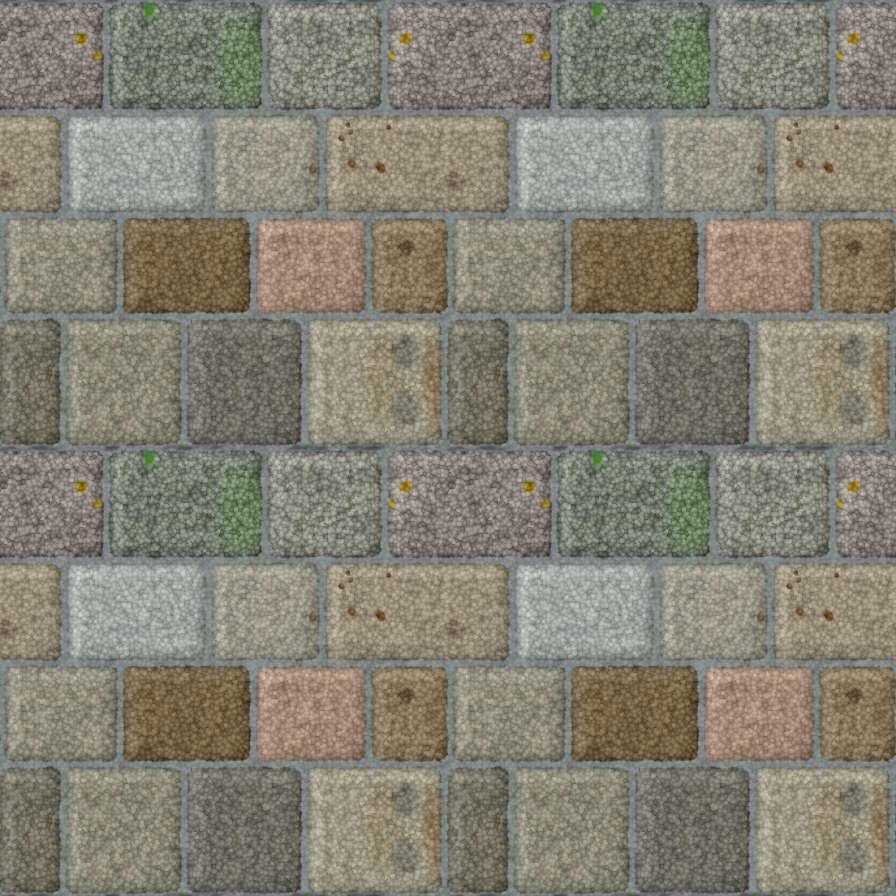
A three.js fragment shader for this texture:

```glsl
// Weathered stone block wall: four uneven courses, tiled twice across and twice down.
varying vec2 vUv;

const float TAU = 6.28318;

vec2 hash2(vec2 p) {
  return fract(sin(vec2(dot(p, vec2(127.1, 311.7)), dot(p, vec2(269.5, 183.3)))) * 43758.5);
}

// Cellular grain that wraps with the tile: x = distance to seed, y = random tone
vec2 grain(vec2 q, float cells) {
  vec2 p = q * cells, base = floor(p);
  vec2 nearest = vec2(9.0, 0.0);
  for (int j = -1; j <= 1; j++) {
    for (int i = -1; i <= 1; i++) {
      vec2 cell = base + vec2(float(i), float(j));
      vec2 seed = hash2(mod(cell, cells));
      float d = length(cell + seed - p);
      if (d < nearest.x) nearest = vec2(d, fract(seed.x * 7.3 + seed.y * 3.1));
    }
  }
  return nearest;
}

// Layered sines with whole frequencies, so the stains wrap too
float mottle(vec2 q) {
  vec2 a = q * TAU;
  float s = sin(5.0 * a.x + 3.0 * a.y + 1.7 * sin(4.0 * a.y - 2.0 * a.x));
  s += 0.7 * sin(9.0 * a.y - 7.0 * a.x + 2.0 * sin(6.0 * a.x + a.y));
  s += 0.5 * sin(17.0 * a.x + 13.0 * a.y + 2.0 * sin(11.0 * a.y));
  return s / 2.2;
}

// Soft-edged ellipse, wrapped across the tile
float spot(vec2 q, vec2 center, vec2 radius) {
  vec2 d = fract(q - center + 0.5) - 0.5;
  return 1.0 - smoothstep(0.55, 1.15, length(d / radius));
}

// Top and bottom of a course, left joints of its blocks and their colours
void course(float y, out vec2 span, out vec4 joint, out vec3 a, out vec3 b, out vec3 c, out vec3 d) {
  if (y < 0.251) {
    span = vec2(0.0, 0.251);
    joint = vec4(0.237, 0.591, 0.859, 1.237);
    a = vec3(0.44, 0.48, 0.42); b = vec3(0.51, 0.52, 0.47); c = vec3(0.51, 0.48, 0.45); d = c;
  } else if (y < 0.48) {
    span = vec2(0.251, 0.48);
    joint = vec4(0.143, 0.466, 0.719, 1.143);
    a = vec3(0.62, 0.64, 0.62); b = vec3(0.59, 0.58, 0.52); c = vec3(0.59, 0.55, 0.47); d = c;
  } else if (y < 0.706) {
    span = vec2(0.48, 0.706);
    joint = vec4(0.005, 0.268, 0.565, 0.823);
    a = vec3(0.55, 0.54, 0.47); b = vec3(0.45, 0.38, 0.26);
    c = vec3(0.63, 0.53, 0.46); d = vec3(0.52, 0.46, 0.35);
  } else {
    span = vec2(0.706, 1.0);
    joint = vec4(0.141, 0.411, 0.68, 0.992);
    a = vec3(0.53, 0.52, 0.45); b = vec3(0.43, 0.42, 0.38);
    c = vec3(0.60, 0.58, 0.50); d = vec3(0.44, 0.43, 0.37);
  }
}

void main() {
  // Tile coordinates, y running downward
  vec2 q = fract(vec2(vUv.x, -vUv.y) * 2.0);
  float stain = mottle(q);
  vec2 speck = grain(q, 104.0);
  float tone = (speck.y - 0.5) * 0.8 + 0.45 - speck.x;

  // Find the block under this point
  vec2 span;
  vec4 joint;
  vec3 a, b, c, d;
  course(q.y, span, joint, a, b, c, d);
  vec2 p = vec2(q.x < joint.x ? q.x + 1.0 : q.x, q.y);
  vec2 sides = joint.xy;
  vec3 stone = a;
  if (p.x >= joint.y) { sides = joint.yz; stone = b; }
  if (p.x >= joint.z) { sides = joint.zw; stone = c; }
  if (p.x >= joint.w) { sides = vec2(joint.w, joint.x + 1.0); stone = d; }

  // Rounded block with a worn outline
  vec2 halfSize = 0.5 * vec2(sides.y - sides.x, span.y - span.x) - 0.0075;
  vec2 rel = p - 0.5 * vec2(sides.x + sides.y, span.x + span.y);
  vec2 corner = abs(rel) - halfSize + 0.018;
  float dist = length(max(corner, 0.0)) + min(max(corner.x, corner.y), 0.0) - 0.018;
  dist += 0.002 * stain + 0.002 * tone;

  // Bevel lit from the upper left, with a dark rim
  vec2 bevel = smoothstep(halfSize - 0.04, halfSize - 0.022, abs(rel)) * sign(rel);
  stone += stain * vec3(0.024, 0.02, 0.014);
  stone += 0.03 * max(abs(bevel.x), abs(bevel.y)) - 0.05 * bevel.x - 0.045 * bevel.y;
  stone *= 1.0 - 0.32 * exp(min(dist, 0.0) / 0.008);

  // Moss tint, rust runs and damp patches
  stone = mix(stone, vec3(0.36, 0.50, 0.30), 0.5 * spot(q, vec2(0.54, 0.14), vec2(0.06, 0.11)));
  stone = mix(stone, vec3(0.54, 0.42, 0.27), 0.45 * spot(q, vec2(0.965, 0.86), vec2(0.022, 0.12)));
  stone = mix(stone, vec3(0.54, 0.44, 0.29), 0.3 * spot(q, vec2(0.86, 0.84), vec2(0.04, 0.12)));
  float damp = spot(q, vec2(0.904, 0.782), vec2(0.034, 0.046)) + spot(q, vec2(0.904, 0.912), vec2(0.034, 0.046));
  stone = mix(stone, vec3(0.37, 0.38, 0.35), damp * (0.6 + 0.2 * stain));

  // Mirrored yellow lichen in pale halos on the widest block
  vec2 m = vec2(abs(fract(q.x - 0.044 + 0.5) - 0.5), q.y);
  stone += 0.07 * spot(m, vec2(0.125, 0.10), vec2(0.05));
  float lichen = spot(m, vec2(0.138, 0.086), vec2(0.014)) + 0.8 * spot(m, vec2(0.173, 0.124), vec2(0.011));
  stone = mix(stone, vec3(0.60, 0.49, 0.06), min(lichen, 1.0));

  // Rust pits scattered on the tan block, plus two larger hollows
  for (int i = 0; i < 7; i++) {
    vec2 r = hash2(vec2(float(i), 4.0));
    vec2 pit = vec2(0.74 + 0.13 * r.x, 0.275 + 0.17 * r.y);
    stone = mix(stone, vec3(0.40, 0.25, 0.13), 0.75 * spot(q, pit, vec2(0.006 + 0.009 * r.y)));
  }
  stone = mix(stone, vec3(0.39, 0.27, 0.15), 0.8 * spot(q, vec2(0.698, 0.38), vec2(0.009, 0.017)));
  stone = mix(stone, vec3(0.43, 0.36, 0.30), 0.7 * spot(q, vec2(0.015, 0.405), vec2(0.026)));
  stone = mix(stone, vec3(0.30, 0.24, 0.17), 0.7 * spot(q, vec2(0.905, 0.552), vec2(0.02)));
  stone += tone * (q.y < 0.251 ? 0.24 : 0.18);

  // Blue-grey mortar, crusted along the top course
  vec3 mortar = vec3(0.49, 0.52, 0.52) + 0.09 * tone + 0.025 * stain;
  float crust = smoothstep(0.012, 0.0, min(q.y, 1.0 - q.y)) * smoothstep(-0.2, 0.7, stain);
  mortar *= 1.0 - 0.4 * crust;
  vec3 color = mix(stone, mortar, smoothstep(-0.003, 0.003, dist));
  color = mix(color, vec3(0.22, 0.50, 0.12), 0.85 * spot(q, vec2(0.333, 0.022), vec2(0.012, 0.018)));
  gl_FragColor = vec4(color, 1.0);
}
```
